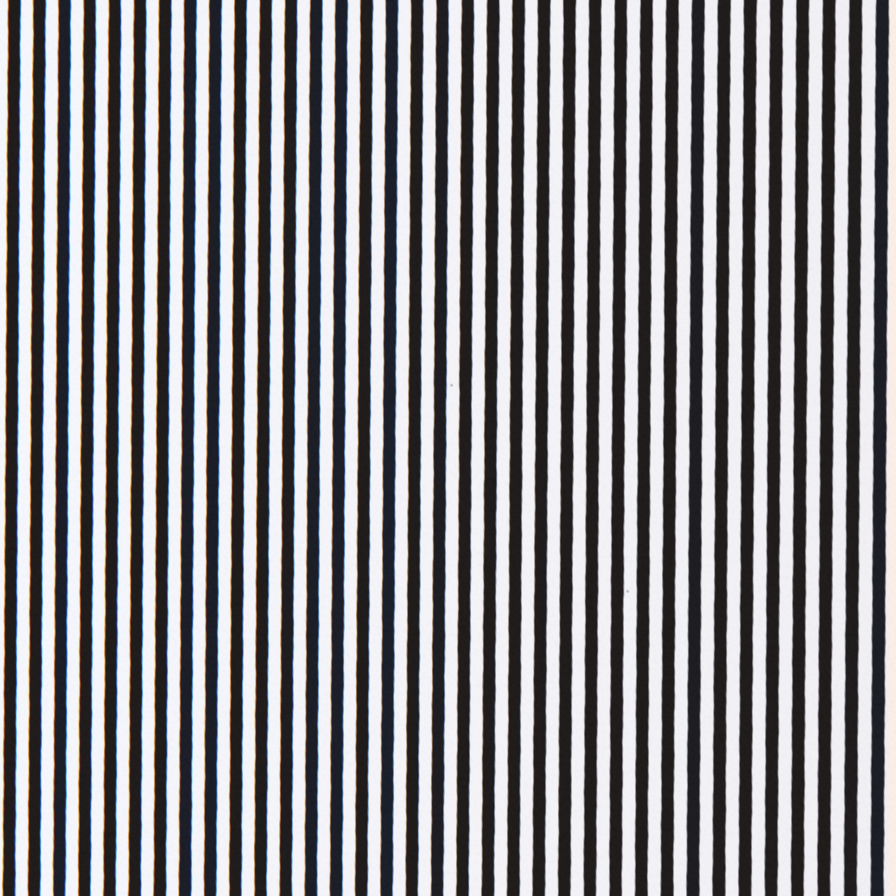
Reproduce this pattern procedurally as a WebGL 2 fragment shader.

```glsl
#version 300 es
precision highp float;

uniform vec2 u_resolution;
out vec4 fragColor;

// Stripe layout, in canvas units
const float PITCH = 0.02806;        // spacing at the left side
const float FIRST_CENTRE = 0.013;   // first dark stripe at mid height
const float LEAN = 0.006;           // sideways drift from bottom to top
const float SPREAD = 0.6;           // widening of the spacing to the right
const float DARK_WIDTH = 0.0136;
const float EDGE_BLUR = 0.0028;
const float WOBBLE = 0.00022;
const float FRINGE = 0.0006;        // colour fringe at the left side

// Wear
const float WEAVE_CELLS = 230.0;
const float WEAVE_DEPTH = 0.018;
const int SPECKS = 3;
const float SPECK_RADIUS = 0.0016;

const vec3 WHITE_LEFT = vec3(0.96, 0.965, 0.985);
const vec3 WHITE_RIGHT = vec3(0.94, 0.935, 0.955);
const vec3 BLACK = vec3(0.125, 0.11, 0.11);
const vec3 NAVY = vec3(0.10, 0.125, 0.18);
const vec3 CREAM = vec3(0.98, 0.93, 0.90);
const vec3 SPECK_GREY = vec3(0.55, 0.55, 0.58);

float hash(float n) {
    return fract(sin(n * 12.9898) * 43758.547);
}

vec2 hash2(vec2 cell) {
    float n = dot(cell, vec2(1.0, 57.31));
    return vec2(hash(n), hash(n + 19.7));
}

// Distance to the nearest scattered point, in cells
float cellular(vec2 p) {
    vec2 cell = floor(p);
    float nearest = 2.0;
    for (int j = -1; j <= 1; j++) {
        for (int i = -1; i <= 1; i++) {
            vec2 neighbour = cell + vec2(i, j);
            nearest = min(nearest, distance(p, neighbour + hash2(neighbour)));
        }
    }
    return nearest;
}

// Whole numbers fall on the centres of the dark stripes
vec3 stripeIndex(vec3 x, float y) {
    vec3 s = x - FIRST_CENTRE - LEAN * (y - 0.5);
    vec3 s2 = s * s;
    return s / PITCH - SPREAD * s2 * s2;
}

float edgeWobble(vec2 p) {
    return WOBBLE * (sin(p.y * 83.0 + p.x * 190.0)
                   + 0.6 * sin(p.y * 211.0 - p.x * 430.0)
                   + 0.5 * sin(p.y * 467.0 + p.x * 710.0));
}

void main() {
    vec2 uv = gl_FragCoord.xy / u_resolution;
    float pixel = 1.0 / min(u_resolution.x, u_resolution.y);

    // Red and blue part slightly, most at the left
    float split = FRINGE * (1.0 - smoothstep(0.0, 0.75, uv.x));
    vec3 x = uv.x + edgeWobble(uv) + split * vec3(-1.0, 0.0, 1.0);

    // Stripe coverage per channel
    vec3 index = stripeIndex(x, uv.y);
    vec3 edge = abs(fract(index + 0.5) - 0.5) * PITCH - 0.5 * DARK_WIDTH;
    float blur = 0.5 * max(EDGE_BLUR, 1.5 * pixel);
    vec3 light = smoothstep(-blur, blur, edge);

    // Ground and ink, with a tint that varies between stripes
    vec3 ground = mix(WHITE_LEFT, WHITE_RIGHT, uv.x);
    ground = mix(ground, CREAM, smoothstep(0.988, 0.996, uv.x));
    float stripe = floor(index.g + 0.5);
    float navyAmount = smoothstep(0.62, 0.9, hash(stripe + 3.0)) * mix(1.0, 0.5, uv.x);
    vec3 ink = mix(BLACK, NAVY, navyAmount);
    vec3 colour = mix(ink, ground, light);

    // Faint weave
    colour += WEAVE_DEPTH * (0.45 - cellular(uv * WEAVE_CELLS));

    // Specks in the light gaps
    for (int k = 0; k < SPECKS; k++) {
        float n = float(k);
        vec2 centre = vec2(FIRST_CENTRE + PITCH * (17.5 + 7.0 * n), fract(0.57 + 0.77 * n));
        float spot = 1.0 - smoothstep(0.0, SPECK_RADIUS + pixel, distance(uv, centre));
        colour = mix(colour, min(colour, SPECK_GREY), 0.6 * spot);
    }

    fragColor = vec4(clamp(colour, 0.0, 1.0), 1.0);
}
```
